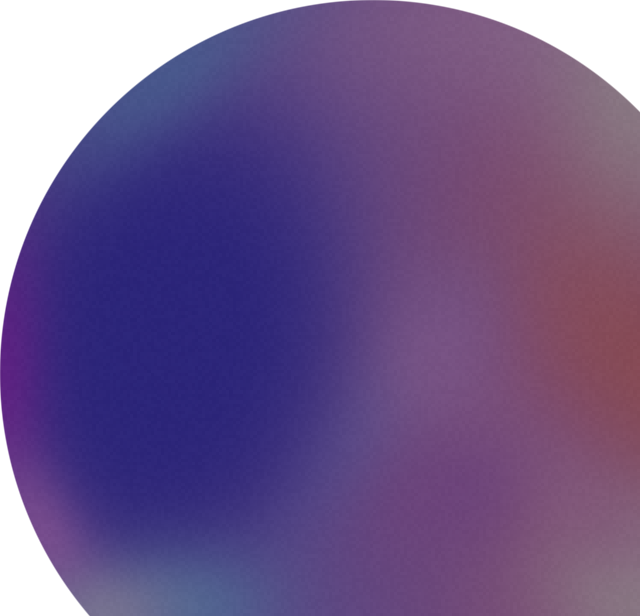
This background is drawn by a WebGL 2 fragment shader. Its source:

```glsl
#version 300 es
precision highp float;
// A large disc on white, cropped at the right and bottom, filled with a soft
// colour mesh: a violet-to-mauve base, then layered elliptical glows, an indigo
// core, tinted rim lights and a faint grain. Lengths are in canvas heights.

#define DISC_CENTER vec2(0.606, 0.394)
#define DISC_RADIUS 0.606
#define GRAIN_CELLS 180.0
#define GRAIN_AMOUNT 0.016

uniform vec2 u_resolution;
out vec4 fragColor;

const vec3 PAPER    = vec3(1.0);
const vec3 VIOLET   = vec3(0.36, 0.27, 0.51);
const vec3 MAUVE    = vec3(0.48, 0.29, 0.45);
const vec3 LILAC    = vec3(0.51, 0.38, 0.53);
const vec3 ASH      = vec3(0.54, 0.49, 0.52);
const vec3 RUST     = vec3(0.53, 0.29, 0.32);
const vec3 ORCHID   = vec3(0.48, 0.33, 0.52);
const vec3 SLATE    = vec3(0.38, 0.33, 0.55);
const vec3 ROSE     = vec3(0.51, 0.35, 0.48);
const vec3 PLUM     = vec3(0.42, 0.26, 0.48);
const vec3 INDIGO   = vec3(0.17, 0.145, 0.475);
const vec3 STEEL    = vec3(0.28, 0.37, 0.56);
const vec3 MAGENTA  = vec3(0.38, 0.12, 0.51);
const vec3 PINK     = vec3(0.49, 0.31, 0.56);
const vec3 TEAL     = vec3(0.30, 0.42, 0.58);
const vec3 MIST     = vec3(0.48, 0.47, 0.57);

// Squared distance in the frame of a rotated ellipse; 1 on its outline.
float ellipse2(vec2 p, vec2 center, vec2 size, float angle) {
  float c = cos(angle), s = sin(angle);
  vec2 d = p - center;
  vec2 q = vec2(c * d.x + s * d.y, c * d.y - s * d.x) / size;
  return dot(q, q);
}

// Lays a Gaussian glow over the colour below it.
void glow(inout vec3 col, vec2 p, vec2 center, vec2 size, float angle,
          vec3 tint, float strength) {
  col = mix(col, tint, strength * exp(-ellipse2(p, center, size, angle)));
}

float hash(vec2 p) {
  vec3 q = fract(p.xyx * 0.1031);
  q += dot(q, q.yzx + 33.33);
  return fract((q.x + q.y) * q.z);
}

vec3 discColor(vec2 p) {
  vec3 col = mix(VIOLET, MAUVE, smoothstep(0.45, 0.95, p.x));

  // Pale upper wash and the warm right side
  glow(col, p, vec2(0.84, 0.97), vec2(0.36, 0.17), 0.0, LILAC, 0.8);
  glow(col, p, vec2(1.04, 0.85), vec2(0.15, 0.28), 0.0, ASH, 0.9);
  glow(col, p, vec2(1.06, 0.40), vec2(0.32, 0.17), 2.3, RUST, 0.9);
  glow(col, p, vec2(1.05, 0.04), vec2(0.17, 0.15), 0.0, ASH, 0.95);

  // Arched ridge with a plum hollow below
  glow(col, p, vec2(0.56, 0.28), vec2(0.28, 0.08), 0.9, SLATE, 0.7);
  glow(col, p, vec2(0.92, 0.20), vec2(0.20, 0.08), -0.7, ROSE, 0.7);
  glow(col, p, vec2(0.71, 0.42), vec2(0.12, 0.14), 0.0, ORCHID, 0.8);
  glow(col, p, vec2(0.73, 0.20), vec2(0.15, 0.10), 0.5, PLUM, 0.8);

  // Flat-topped indigo core
  float core = ellipse2(p, vec2(0.26, 0.45), vec2(0.30, 0.42), -0.15);
  col = mix(col, INDIGO, exp(-core * core));

  // Rim lights from the top left down to the bottom
  glow(col, p, vec2(0.27, 0.88), vec2(0.24, 0.09), 0.65, STEEL, 0.8);
  glow(col, p, vec2(0.00, 0.38), vec2(0.075, 0.28), 0.0, MAGENTA, 0.85);
  glow(col, p, vec2(0.31, 0.01), vec2(0.15, 0.10), 0.0, TEAL, 0.8);
  glow(col, p, vec2(0.07, 0.13), vec2(0.15, 0.07), -1.1, PINK, 0.85);
  glow(col, p, vec2(0.17, 0.00), vec2(0.12, 0.08), 0.0, MIST, 0.85);

  // Fine grain
  return col + GRAIN_AMOUNT * (hash(floor(p * GRAIN_CELLS)) - 0.5);
}

void main() {
  vec2 p = gl_FragCoord.xy / u_resolution.y;
  float edge = distance(p, DISC_CENTER) - DISC_RADIUS;
  float pixel = 1.0 / u_resolution.y;
  float outside = smoothstep(-pixel, pixel, edge);
  fragColor = vec4(mix(discColor(p), PAPER, outside), 1.0);
}
```
